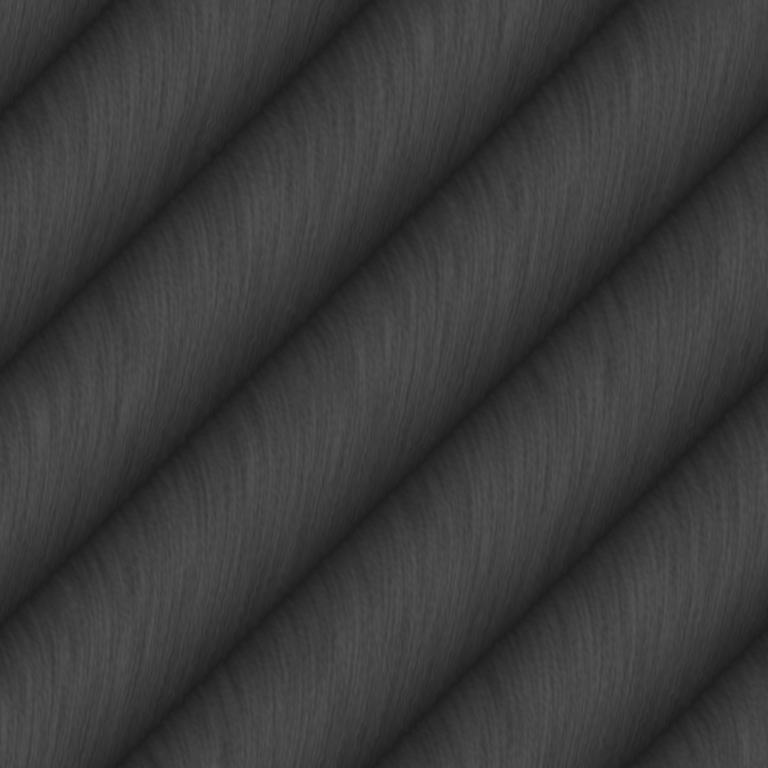
Reproduce this texture procedurally as a WebGL 2 fragment shader.

```glsl
#version 300 es
// Thick charcoal yarn strands laid diagonally, with fine fibres curving around each one.
precision highp float;

#define STRANDS 3.0         // repeats across and down
#define SEAM_PHASE 0.45     // position of the first seam, in strands
#define SEAM_TONE 0.115     // grey in the grooves
#define CREST_TONE 0.282    // grey on the crests
#define ROUNDNESS 0.72      // lower is a flatter crest
#define FIBRES 110.0        // fibre cells along a strand, whole
#define GRAIN 150.0         // twist grain cells along a strand, whole
#define FIBRE_DEPTH 0.050
#define GRAIN_DEPTH 0.036
#define FRAY 0.025          // raggedness of the seams

uniform vec2 u_resolution;
out vec4 outColor;

const float PI = 3.14159265;

// Integer hash giving a unit gradient for a lattice cell
vec2 gradient(vec2 cell) {
  uvec2 q = uvec2(ivec2(cell) + 4096) * uvec2(1597u, 3571u);
  uint h = (q.x ^ (q.y << 7)) * 747797u;
  h = (h ^ (h >> 15)) * 277803u;
  h = (h ^ (h >> 13)) * 668265u;
  h ^= h >> 16;
  float angle = float(h & 65535u) / 65536.0 * 2.0 * PI;
  return vec2(cos(angle), sin(angle));
}

float corner(vec2 cell, vec2 offset, vec2 f, float period) {
  vec2 c = cell + offset;
  c.x = mod(c.x, period);
  return dot(gradient(c), f - offset);
}

// Gradient noise that wraps along x
float noise(vec2 p, float period) {
  vec2 cell = floor(p), f = p - cell;
  vec2 s = f * f * f * (f * (f * 6.0 - 15.0) + 10.0);
  float low = mix(corner(cell, vec2(0, 0), f, period), corner(cell, vec2(1, 0), f, period), s.x);
  float high = mix(corner(cell, vec2(0, 1), f, period), corner(cell, vec2(1, 1), f, period), s.x);
  return mix(low, high, s.y);
}

float yarn(vec2 uv) {
  // Coordinates along and across the strands
  float along = uv.x + uv.y;
  float across = STRANDS * (uv.x - uv.y) - SEAM_PHASE;
  across += FRAY * noise(vec2(along * 70.0, 3.0 * across / STRANDS), 70.0)
          * (0.5 - 0.5 * cos(2.0 * PI * across + PI));
  float v = fract(across);
  float seed = 97.0 * mod(floor(across), STRANDS);

  // Fibres start square to the upper seam and sweep towards the lower one
  float sweep = (0.22 * v + 0.92 * v * v) / STRANDS;
  float w = along + sweep;
  w += 0.008 * noise(vec2(w * 9.0, v * 2.0 + seed), 9.0);

  // Bundles, single fibres and short twisted grain
  float bundles = noise(vec2(w * 38.0, v * 1.7 + seed + 11.0), 38.0);
  float fibres = noise(vec2(w * FIBRES, v * 4.0 + seed + 23.0), FIBRES);
  float grain = noise(vec2((w - 0.2 * v) * GRAIN, v * 28.0 + seed + 37.0), GRAIN);

  // Rounded shading; detail fades into the grooves
  float crest = pow(sin(PI * v), ROUNDNESS);
  float detail = FIBRE_DEPTH * (fibres + 0.6 * bundles) + GRAIN_DEPTH * grain;
  return mix(SEAM_TONE, CREST_TONE, crest) + detail * (0.25 + 0.75 * crest);
}

void main() {
  // Four samples per pixel smooth the fine fibres
  float tone = 0.0;
  for (int i = 0; i < 4; i++) {
    vec2 jitter = vec2(i & 1, i >> 1) * 0.5 - 0.25;
    tone += yarn((gl_FragCoord.xy + jitter) / u_resolution);
  }
  outColor = vec4(vec3(tone * 0.25), 1.0);
}
```
